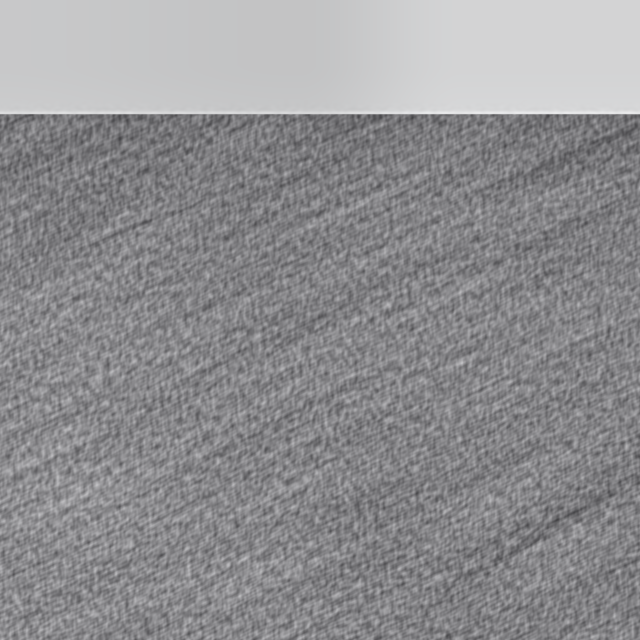
Write a Shadertoy shader that draws this texture.

```glsl
// A grey woven cloth under a pale, softly lit wall. The weave is sheared gradient
// noise: short upright threads, slanted cross threads and long slubs, with a few
// tapered creases and a broad light falloff laid over them.

#define EDGE_Y 0.8215        // height where the cloth meets the wall
#define SLOPE 0.46           // rise of the slanted threads
#define WARP_FREQ vec2(150.0, 72.0)
#define WEFT_FREQ vec2(64.0, 185.0)
#define SLUB_FREQ vec2(2.6, 62.0)
#define WARP_GAIN 0.175
#define WEFT_GAIN 0.135
#define SLUB_GAIN 0.075
#define CREASE_GAIN 0.062

vec2 hashGradient(vec2 cell) {
    vec3 h = fract(vec3(cell.xyx) * vec3(0.1031, 0.1030, 0.0973));
    h += dot(h, h.yzx + 33.33);
    float angle = 6.2832 * fract((h.x + h.y) * h.z);
    return vec2(cos(angle), sin(angle));
}

float gradientNoise(vec2 p) {
    vec2 i = floor(p), f = fract(p);
    vec2 u = f * f * f * (f * (f * 6.0 - 15.0) + 10.0);
    vec2 e = vec2(1.0, 0.0);
    float a = dot(hashGradient(i), f);
    float b = dot(hashGradient(i + e.xy), f - e.xy);
    float c = dot(hashGradient(i + e.yx), f - e.yx);
    float d = dot(hashGradient(i + e.xx), f - e.xx);
    return mix(mix(a, b, u.x), mix(c, d, u.x), u.y);
}

// Soft line from a to b, fading out at both ends.
float crease(vec2 p, vec2 a, vec2 b, float width) {
    vec2 ab = b - a;
    float along = dot(p - a, ab) / dot(ab, ab);
    float across = (ab.x * (p.y - a.y) - ab.y * (p.x - a.x)) / length(ab);
    float taper = smoothstep(-0.12, 0.2, along) * smoothstep(1.12, 0.8, along);
    return taper * exp(-across * across / (width * width));
}

float creases(vec2 p) {
    p.y += 0.006 * gradientNoise(p * 9.0);
    float c = crease(p, vec2(0.18, 0.355), vec2(0.80, 0.650), 0.006);
    c += 0.5 * crease(p, vec2(0.40, 0.445), vec2(0.84, 0.650), 0.004);
    c += 0.6 * crease(p, vec2(0.36, 0.300), vec2(0.78, 0.505), 0.007);
    c += 0.8 * crease(p, vec2(-0.08, 0.530), vec2(0.36, 0.705), 0.003);
    c += 0.7 * crease(p, vec2(0.22, 0.648), vec2(0.66, 0.825), 0.004);
    c += 0.8 * crease(p, vec2(-0.06, 0.385), vec2(0.21, 0.530), 0.004);
    c += 0.5 * crease(p, vec2(0.13, 0.530), vec2(0.30, 0.545), 0.005);
    c += 0.8 * crease(p, vec2(0.66, 0.050), vec2(1.06, 0.300), 0.009);
    c += 0.7 * crease(p, vec2(0.70, 0.680), vec2(1.08, 0.840), 0.005);
    return c;
}

float clothShade(vec2 p) {
    // Broad light: dim beneath the wall, lifted at the lower left.
    float shade = 0.512 - 0.055 * smoothstep(0.55, EDGE_Y, p.y);
    shade += 0.030 * exp(-5.0 * dot(p - vec2(0.08, 0.28), p - vec2(0.08, 0.28)));
    shade += 0.016 * exp(-14.0 * dot(p - vec2(0.62, 0.72), p - vec2(0.62, 0.72)));
    shade -= 0.018 * smoothstep(0.6, 1.0, p.x) * smoothstep(0.35, 0.0, p.y);

    // Shear the plane so the second axis crosses the slanted threads.
    float bend = 0.012 * gradientNoise(p * 3.0 + 4.0);
    vec2 q = vec2(p.x, p.y - SLOPE * p.x + bend);
    float nearness = smoothstep(0.75, 0.1, p.y);
    // Upright threads lean a little; they split into short stitches.
    vec2 upright = vec2(p.x + 0.08 * p.y, q.y);
    float warp = gradientNoise(upright * WARP_FREQ);
    warp += 0.45 * gradientNoise(upright * WARP_FREQ * vec2(1.5, 1.7) + 11.9);
    float weft = gradientNoise(q * WEFT_FREQ + 31.7);
    float slub = gradientNoise(q * SLUB_FREQ + 7.3);
    slub += 0.7 * gradientNoise(q * SLUB_FREQ * vec2(2.3, 1.9) + 19.1);
    float mottling = gradientNoise(q * vec2(4.0, 10.0) + 53.0);

    shade += WARP_GAIN * warp + WEFT_GAIN * mix(0.8, 1.15, nearness) * weft;
    shade += SLUB_GAIN * slub + 0.034 * mottling;
    return shade - CREASE_GAIN * creases(p);
}

float wallShade(vec2 p) {
    float shade = mix(0.785, 0.765, smoothstep(0.0, 0.45, p.x));
    shade = mix(shade, 0.828, smoothstep(0.47, 0.72, p.x));
    shade += 0.012 * smoothstep(0.9, EDGE_Y, p.y);
    float nearEdge = smoothstep(0.025, 0.0, p.y - EDGE_Y);
    return shade + 0.03 * nearEdge * gradientNoise(p * vec2(95.0, 150.0));
}

void mainImage(out vec4 fragColor, in vec2 fragCoord) {
    vec2 p = fragCoord / iResolution.xy;
    float blur = max(0.0014, 0.75 / iResolution.y);
    float height = p.y - EDGE_Y;

    vec3 cloth = clothShade(p) + vec3(-0.002, -0.004, 0.007);
    cloth -= 0.05 * exp(-abs(height) / 0.005);
    vec3 wall = wallShade(p) + vec3(-0.002, 0.0, 0.004);
    wall += 0.07 * exp(-pow((height - 0.002) / 0.003, 2.0));

    vec3 color = mix(cloth, wall, smoothstep(-blur, blur, height));
    fragColor = vec4(clamp(color, 0.0, 1.0), 1.0);
}
```
